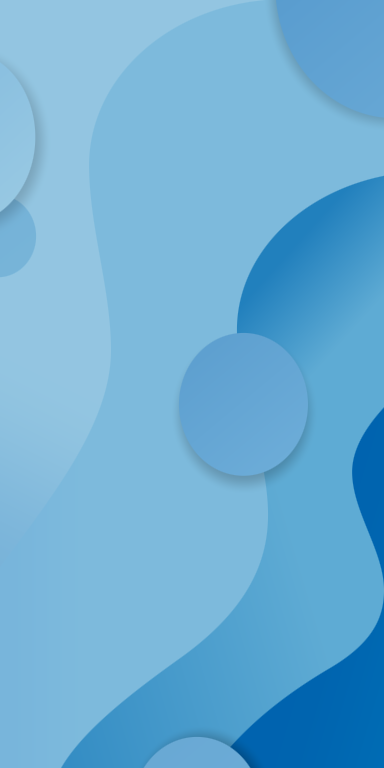
A Shadertoy shader for this background:

```glsl
// Layered blue waves with soft-shadowed discs floating above them.

// Cubic curve between two knots, each holding (height, x, slope).
float curve(float y, vec3 low, vec3 high) {
    float h = high.x - low.x;
    float t = clamp((y - low.x) / h, 0.0, 1.0);
    float u = 1.0 - t;
    return mix(low.y, high.y, t * t * (3.0 - 2.0 * t))
         + h * t * u * (low.z * u - high.z * t);
}

// Left side of an ellipse, as x for a given height.
float arc(float y, vec2 center, vec2 radius) {
    float v = (y - center.y) / radius.y;
    return center.x - radius.x * sqrt(max(0.0, 1.0 - v * v));
}

float paleEdge(float y) {
    if (y > 1.57) return arc(y, vec2(0.742, 1.57), vec2(0.51, 0.432));
    if (y > 1.088) return curve(y, vec3(1.088, 0.289, 0.0), vec3(1.57, 0.232, 0.0));
    return curve(y, vec3(0.5, -0.017, 0.73), vec3(1.088, 0.289, 0.0));
}

float blueEdge(float y) {
    if (y > 1.141) return arc(y, vec2(1.12, 1.141), vec2(0.503, 0.413));
    if (y > 0.659) return curve(y, vec3(0.659, 0.698, 0.0), vec3(1.141, 0.617, 0.0));
    if (y > 0.286) return curve(y, vec3(0.286, 0.469, 1.4), vec3(0.659, 0.698, 0.0));
    return curve(y, vec3(0.0, 0.159, 0.58), vec3(0.286, 0.469, 1.4));
}

float deepEdge(float y) {
    if (y > 0.771) return curve(y, vec3(0.771, 0.917, 0.0), vec3(0.96, 1.02, 1.0));
    if (y > 0.463) return curve(y, vec3(0.463, 1.0, 0.0), vec3(0.771, 0.917, 0.0));
    if (y > 0.26) return curve(y, vec3(0.26, 0.859, 1.7), vec3(0.463, 1.0, 0.0));
    return curve(y, vec3(0.0, 0.555, 0.75), vec3(0.26, 0.859, 1.7));
}

// Antialiased coverage, full where d is positive.
float cover(float d) {
    return clamp(0.5 + d / max(fwidth(d), 1e-5), 0.0, 1.0);
}

float ellipse(vec2 q, vec2 radius) {
    return (length(q / radius) - 1.0) * min(radius.x, radius.y);
}

// Disc shaded from its upper left to its lower right, over a blurred shadow.
void disc(inout vec3 color, vec2 p, vec2 center, vec2 radius,
          vec2 shadowShift, float shadow, vec3 upper, vec3 lower) {
    vec2 q = p - center;
    float blur = 1.0 - smoothstep(-0.025, 0.025, ellipse(q - shadowShift, radius));
    color *= 1.0 - shadow * blur;
    float t = 0.5 + 0.4 * dot(q / radius, vec2(0.6, -0.8));
    color = mix(color, mix(upper, lower, clamp(t, 0.0, 1.0)), cover(-ellipse(q, radius)));
}

void mainImage(out vec4 fragColor, in vec2 fragCoord) {
    // Canvas spans 0..1 across and 0..2 upward.
    vec2 p = fragCoord / iResolution.xy * vec2(1.0, 2.0);

    // Pale backdrop, bluer toward its lower tip
    vec3 color = mix(vec3(0.47, 0.70, 0.85), vec3(0.575, 0.773, 0.882),
                     smoothstep(0.45, 1.1, p.y + 0.5 * p.x));

    // Broad middle wave
    vec3 middle = mix(vec3(0.47, 0.71, 0.86), vec3(0.49, 0.73, 0.863),
                      smoothstep(0.0, 0.25, p.x));
    color = mix(color, middle, cover(p.x - paleEdge(p.y)));

    // Blue wave, darkest along its upper left and lower left ends
    float light = min(2.844 * p.x - 2.56 * p.y + 1.305,
                      0.144 + 0.907 * p.x + 0.272 * p.y);
    vec3 blue = mix(vec3(0.13, 0.50, 0.74), vec3(0.37, 0.67, 0.83),
                    clamp(light, 0.0, 1.0));
    color = mix(color, blue, cover(p.x - blueEdge(p.y)));

    // Deep corner wave
    vec3 deep = mix(vec3(0.0, 0.39, 0.685), vec3(0.0, 0.43, 0.71),
                    smoothstep(0.7, 1.1, p.x - 0.3 * p.y));
    color = mix(color, deep, cover(p.x - deepEdge(p.y)));

    // Floating discs
    disc(color, p, vec2(-0.005, 1.385), vec2(0.099, 0.107), vec2(0.0), 0.0,
         vec3(0.45, 0.69, 0.84), vec3(0.47, 0.71, 0.85));
    disc(color, p, vec2(-0.096, 1.643), vec2(0.188, 0.227), vec2(0.018, -0.014), 0.16,
         vec3(0.51, 0.73, 0.87), vec3(0.60, 0.79, 0.89));
    disc(color, p, vec2(1.029, 2.036), vec2(0.312, 0.344), vec2(-0.008, -0.01), 0.18,
         vec3(0.32, 0.59, 0.80), vec3(0.42, 0.67, 0.84));
    disc(color, p, vec2(0.634, 0.947), vec2(0.168, 0.186), vec2(0.002, -0.022), 0.20,
         vec3(0.36, 0.62, 0.81), vec3(0.43, 0.68, 0.85));
    disc(color, p, vec2(0.513, -0.107), vec2(0.169, 0.188), vec2(0.014, 0.004), 0.25,
         vec3(0.41, 0.66, 0.83), vec3(0.43, 0.68, 0.85));

    fragColor = vec4(color, 1.0);
}
```
